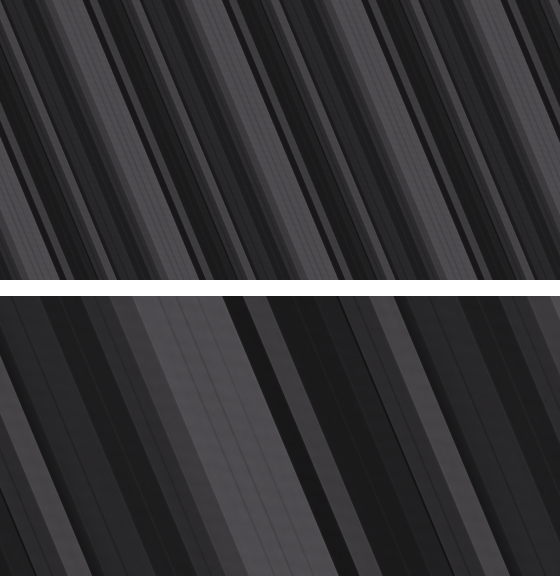
Top, the full canvas; bottom, a detail of the centre.
This background is drawn by a Shadertoy shader. Its source:

```glsl
// Slanted charcoal stripes in four repeats, with fine seams and a faint brushed grain.

float hash(vec2 p) {
    vec3 q = fract(p.xyx * vec3(0.1031, 0.103, 0.0973));
    q += dot(q, q.yzx + 33.33);
    return fract((q.x + q.y) * q.z);
}

float valueNoise(vec2 p) {
    vec2 i = floor(p), f = fract(p);
    f = f * f * (3.0 - 2.0 * f);
    return mix(mix(hash(i), hash(i + vec2(1, 0)), f.x),
               mix(hash(i + vec2(0, 1)), hash(i + vec2(1, 1)), f.x), f.y);
}

// Left edge of each band as a share of the repeat; the last one closes the loop
const float EDGE[13] = float[](0.0, 0.215, 0.265, 0.32, 0.436, 0.493, 0.567,
                               0.625, 0.656, 0.777, 0.877, 0.945, 1.0);
const float TONE[13] = float[](0.305, 0.095, 0.24, 0.105, 0.125, 0.17, 0.27,
                               0.13, 0.16, 0.115, 0.17, 0.235, 0.305);

// Thin seams: position in the repeat, change of brightness
const vec2 SEAM[9] = vec2[](vec2(0.062, -0.03), vec2(0.105, -0.035), vec2(0.155, -0.025),
                            vec2(0.385, 0.015), vec2(0.491, -0.06), vec2(0.53, -0.025),
                            vec2(0.71, -0.025), vec2(0.825, 0.018), vec2(0.91, -0.02));

void mainImage(out vec4 fragColor, in vec2 fragCoord) {
    vec2 uv = fragCoord / iResolution.y;

    // Coordinate across the stripes, counted in repeats
    float across = (uv.x - 0.417 * (1.0 - uv.y) - 0.1875) / 0.4975;
    float p = fract(across);
    float blur = 0.75 / (0.4975 * iResolution.y);

    // Flat bands with a hairline highlight on each edge
    float tone = TONE[11];
    float hairline = 0.0;
    for (int i = 0; i < 13; i++) {
        tone = mix(tone, TONE[i], smoothstep(-blur, blur, p - EDGE[i]));
        hairline += 1.0 - smoothstep(0.002, 0.002 + 2.0 * blur, abs(p - EDGE[i]));
    }
    tone += 0.012 * hairline;

    // Soft shadow cast beside the narrow bright band
    tone -= 0.045 * smoothstep(0.625 - blur, 0.625 + blur, p) * exp(-40.0 * max(p - 0.625, 0.0));

    // Seams inside the bands
    for (int i = 0; i < 9; i++)
        tone += SEAM[i].y * (1.0 - smoothstep(0.001, 0.001 + 2.0 * blur, abs(p - SEAM[i].x)));

    // Fine ripple and uneven wear, stronger on the brighter bands
    float ripple = sin(6.2832 * (uv.y * 48.0 + uv.x * 6.0));
    float wear = valueNoise(vec2(across * 60.0, uv.y * 9.0)) - 0.5;
    float grain = valueNoise(uv * 190.0) - 0.5;
    tone *= 1.0 + 0.012 * ripple + 0.035 * wear + 0.03 * grain;

    fragColor = vec4(tone * vec3(1.0, 0.97, 1.015), 1.0);
}
```
